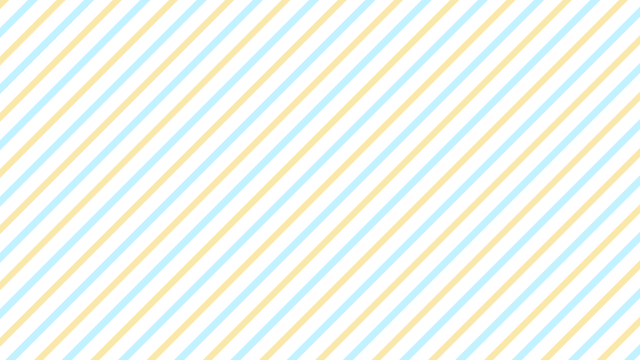
Give the GLSL for this pattern, as a WebGL 2 fragment shader.

```glsl
#version 300 es
precision highp float;
// Thin diagonal stripes, alternating pale yellow and light blue on white.

uniform vec2 u_resolution;
out vec4 outColor;

// Lengths are in canvas heights; widths and phase are fractions of a period.
const float PERIOD = 0.15625;      // horizontal distance between like stripes
const float PHASE = 0.085;         // centre of the first yellow stripe
const float BLUE_OFFSET = 0.5;     // blue sits midway between yellows
const float YELLOW_WIDTH = 0.16;
const float BLUE_WIDTH = 0.18;

const vec3 WHITE = vec3(1.0);
const vec3 YELLOW = vec3(0.98, 0.91, 0.67);
const vec3 BLUE = vec3(0.76, 0.95, 1.0);

// Coverage of a repeating stripe centred on whole values of t.
float stripe(float t, float width, float softness) {
    float distanceToCentre = abs(fract(t + 0.5) - 0.5);
    return clamp(0.5 + (0.5 * width - distanceToCentre) / softness, 0.0, 1.0);
}

void main() {
    vec2 p = gl_FragCoord.xy / u_resolution.y;

    // Stripe coordinate, measured from the upper left corner at 45 degrees
    float t = (p.x + 1.0 - p.y) / PERIOD - PHASE;

    // One pixel across the stripe edge, in periods
    float softness = sqrt(2.0) / (u_resolution.y * PERIOD);

    vec3 color = mix(WHITE, YELLOW, stripe(t, YELLOW_WIDTH, softness));
    color = mix(color, BLUE, stripe(t - BLUE_OFFSET, BLUE_WIDTH, softness));
    outColor = vec4(color, 1.0);
}
```
